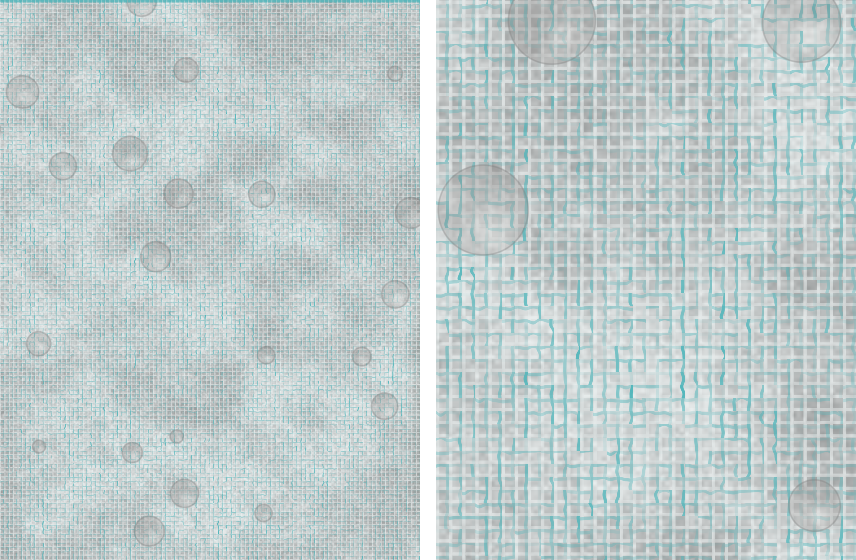
Left: the whole. Right: its middle third, enlarged.
This background is drawn by a WebGL 2 fragment shader. Its source:

```glsl
#version 300 es
precision highp float;
// Pale grey mosaic of small square tiles under soft clouds, with light grout,
// broken teal strokes along the tile edges and scattered translucent moons.
// Built from value noise, a repeated unit cell and a jittered grid of discs.

uniform vec2 u_resolution;
out vec4 fragColor;

const float TILES_ACROSS = 96.0;
const float MOONS_ACROSS = 5.0;
const vec3 TILE_DARK = vec3(0.675, 0.685, 0.685);
const vec3 TILE_LIGHT = vec3(0.84, 0.855, 0.855);
const vec3 GROUT_DARK = vec3(0.83, 0.845, 0.845);
const vec3 GROUT_LIGHT = vec3(0.87, 0.89, 0.89);
const vec3 TEAL = vec3(0.30, 0.71, 0.73);
const vec3 MOON_DARK = vec3(0.58, 0.565, 0.56);
const vec3 MOON_LIGHT = vec3(0.85, 0.84, 0.83);
const vec3 MOON_RIM = vec3(0.47, 0.47, 0.47);
const vec3 EDGE_SHADE = vec3(0.50, 0.53, 0.51);

float hash(vec2 p) {
  return fract(sin(dot(p, vec2(127.1, 311.7))) * 43758.5453);
}

float noise(vec2 p) {
  vec2 i = floor(p), f = fract(p);
  f = f * f * (3.0 - 2.0 * f);
  float low = mix(hash(i), hash(i + vec2(1.0, 0.0)), f.x);
  float high = mix(hash(i + vec2(0.0, 1.0)), hash(i + vec2(1.0, 1.0)), f.x);
  return mix(low, high, f.y);
}

float fbm(vec2 p) {
  float sum = 0.0, amplitude = 0.5;
  for (int i = 0; i < 4; i++) {
    sum += amplitude * noise(p);
    p = mat2(1.6, 1.2, -1.2, 1.6) * p + 7.3;
    amplitude *= 0.5;
  }
  return sum / 0.9375;
}

// Soft band around zero distance
float band(float distance, float halfWidth, float blur) {
  return 1.0 - smoothstep(halfWidth - 0.5 * blur, halfWidth + 0.5 * blur, abs(distance));
}

// Teal strokes beside one family of grout lines; streaks sets how far lines differ
float strokes(float across, float along, float seed, float streaks, float blur) {
  float line = floor(across);
  float dash = hash(vec2(line + seed, floor(along)));
  float wobble = noise(vec2(line * 5.3 + seed, along * 1.7)) - 0.5;
  float streak = noise(vec2(line + seed, along * 0.07)) - 0.5;
  float strength = 0.62 * max(dash - 0.06, 0.0) * (1.0 + streaks * streak);
  return strength * band(fract(across) - 0.87 + 0.4 * wobble * dash, 0.125, blur);
}

// Blend one mottled disc over the colour
vec3 addMoon(vec3 color, vec2 offset, float radius, float seed, float pixel) {
  float dist = length(offset) - radius;
  float inside = 1.0 - smoothstep(-pixel, pixel, dist);
  vec2 q = offset / radius;
  float glow = 1.0 - smoothstep(0.1, 0.7, length(q - vec2(0.25, -0.4)));
  float mottle = smoothstep(0.3, 0.7, fbm(q * 1.8 + seed * 40.0));
  vec3 face = mix(MOON_DARK, MOON_LIGHT, clamp(0.35 * mottle + 0.75 * glow, 0.0, 1.0));
  color = mix(color, face, 0.35 * inside);
  return mix(color, MOON_RIM, 0.35 * band(dist, 0.8 * pixel, 1.4 * pixel));
}

vec3 addMoons(vec3 color, vec2 p, float pixel) {
  vec2 home = floor(p * MOONS_ACROSS);
  for (int y = -1; y <= 1; y++) {
    for (int x = -1; x <= 1; x++) {
      vec2 cell = home + vec2(x, y);
      float seed = hash(cell + 31.7);
      if (seed > 0.58) continue;
      vec2 jitter = vec2(hash(cell + 3.1), hash(cell + 8.9));
      vec2 center = (cell + 0.1 + 0.8 * jitter) / MOONS_ACROSS;
      float radius = mix(0.012, 0.041, sqrt(hash(cell + 17.3)));
      color = addMoon(color, p - center, radius, seed, pixel);
    }
  }
  return color;
}

void main() {
  vec2 p = gl_FragCoord.xy / u_resolution.x;
  float top = u_resolution.y / u_resolution.x;
  float pixel = 1.0 / u_resolution.x;
  float blur = TILES_ACROSS * pixel;
  vec2 grid = p * TILES_ACROSS;
  vec2 f = fract(grid);

  // Clouded tiles
  float cloud = smoothstep(0.14, 0.84, fbm(p * vec2(9.5, 11.5) + 4.0));
  vec3 color = mix(TILE_DARK, TILE_LIGHT, cloud);
  color += 0.07 * (hash(floor(grid)) - 0.5);

  // Uneven shade along the right margin
  float margin = smoothstep(0.965, 1.0, p.x) * smoothstep(0.4, 0.75, noise(vec2(2.0, p.y * 7.0)));
  color = mix(color, EDGE_SHADE, 0.35 * margin);

  // Grout, stronger upright than level, then a fine grain
  float grout = max(band(f.x - 0.125, 0.125, blur), 0.82 * band(f.y - 0.125, 0.125, blur));
  color = mix(color, mix(GROUT_DARK, GROUT_LIGHT, cloud), 0.95 * grout);
  color += 0.10 * (noise(grid * 2.7) - 0.5);

  // Teal strokes, a little stronger in the light parts
  float upright = strokes(grid.x, grid.y, 11.0, 1.1, blur);
  float level = 0.72 * strokes(grid.y, grid.x, 57.0, 0.3, blur);
  color = mix(color, TEAL, max(upright, level) * (0.8 + 0.4 * cloud) * (1.0 - 0.6 * margin));

  // Moons and the teal strip along the top
  color = addMoons(color, p, pixel);
  float strip = smoothstep(top - 0.007, top - 0.005, p.y);
  color = mix(color, TEAL, strip * mix(0.8, 0.45, grout));
  fragColor = vec4(clamp(color, 0.0, 1.0), 1.0);
}
```
